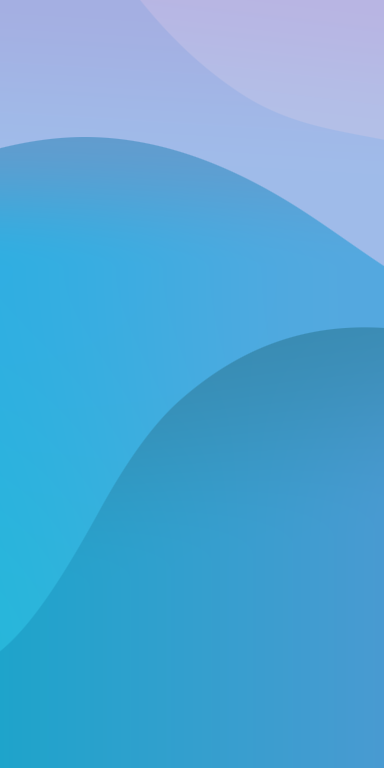
Write a Shadertoy shader that draws this background.

```glsl
// Layered paper waves: two lavender sheets above two blue sheets.
// Each sheet is bounded by a smooth Hermite curve and filled with
// soft gradients, with a darker tint just under the blue crests.

// Cubic Hermite span; a knot holds (x, height, slope).
float span(float x, vec3 a, vec3 b) {
    float w = b.x - a.x;
    float t = (x - a.x) / w;
    float s = 1.0 - t;
    return s * s * ((1.0 + 2.0 * t) * a.y + t * w * a.z)
         + t * t * ((3.0 - 2.0 * t) * b.y - s * w * b.z);
}

// Height of a curve through four knots.
float wave(float x, vec3 a, vec3 b, vec3 c, vec3 d) {
    if (x < b.x) return span(x, a, b);
    if (x < c.x) return span(x, b, c);
    return span(x, c, d);
}

// Antialiased mask, one where the signed height is positive.
float coverage(float d) {
    return clamp(0.5 + d / max(fwidth(d), 1e-5), 0.0, 1.0);
}

// Colours of the lavender backdrop.
vec3 backdrop(vec2 p) {
    vec3 low = vec3(0.625, 0.735, 0.915);
    vec3 high = vec3(0.645, 0.685, 0.885);
    return mix(low, high, smoothstep(0.78, 1.02, p.y + 0.03 * p.x));
}

// Colours of the pale sheet in the upper corner.
vec3 paleSheet(vec2 p) {
    vec3 low = vec3(0.700, 0.750, 0.907);
    vec3 high = vec3(0.722, 0.710, 0.890);
    return mix(low, high, smoothstep(0.83, 1.02, p.y + 0.06 * (p.x - 0.7)));
}

// Colours of the bright middle sheet.
vec3 brightSheet(vec2 p) {
    vec3 teal = vec3(0.145, 0.718, 0.855);
    vec3 sky = vec3(0.180, 0.685, 0.885);
    vec3 blue = vec3(0.330, 0.660, 0.875);
    vec3 crest = vec3(0.400, 0.605, 0.800);
    vec3 left = mix(teal, sky, smoothstep(0.12, 0.65, p.y));
    vec3 color = mix(left, blue, smoothstep(-0.15, 1.0, p.x));
    return mix(color, crest, 0.9 * smoothstep(0.65, 0.83, p.y));
}

// Colours of the deep front sheet.
vec3 deepSheet(vec2 p) {
    vec3 teal = vec3(0.118, 0.642, 0.795);
    vec3 blue = vec3(0.285, 0.605, 0.820);
    vec3 crest = vec3(0.225, 0.540, 0.690);
    vec3 color = mix(teal, blue, p.x);
    float shade = smoothstep(0.27, 0.60, p.y - 0.10 * (p.x - 0.6));
    return mix(color, crest, 0.95 * shade);
}

void mainImage(out vec4 fragColor, in vec2 fragCoord) {
    vec2 p = fragCoord / iResolution.xy;

    // Boundaries of the sheets
    float paleEdge = wave(p.x, vec3(0.0, 1.31, -1.1), vec3(0.365, 1.0, -0.625),
                          vec3(0.625, 0.879, -0.33), vec3(1.0, 0.818, -0.1));
    float brightEdge = wave(p.x, vec3(0.0, 0.807, 0.125), vec3(0.221, 0.8216, 0.0),
                            vec3(0.781, 0.728, -0.32), vec3(1.0, 0.6536, -0.33));
    float deepEdge = wave(p.x, vec3(0.0, 0.152, 0.4), vec3(0.26, 0.336, 0.91),
                          vec3(0.469, 0.479, 0.44), vec3(1.0, 0.573, -0.03));

    // Stack from back to front
    vec3 color = backdrop(p);
    color = mix(color, paleSheet(p), coverage(p.y - paleEdge));
    color = mix(color, brightSheet(p), coverage(brightEdge - p.y));
    color = mix(color, deepSheet(p), coverage(deepEdge - p.y));
    fragColor = vec4(color, 1.0);
}
```
